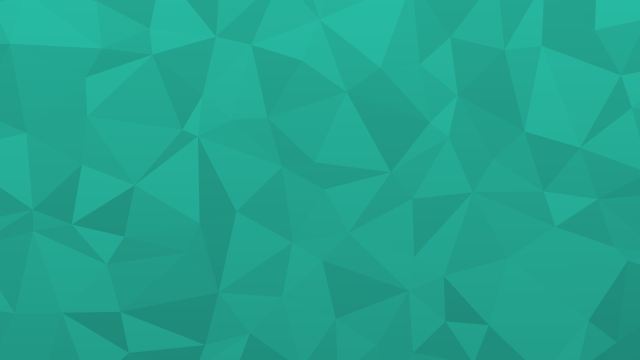
Reproduce this background procedurally as a Shadertoy shader.

```glsl
// Low-poly background: irregular teal triangles, bright at the top and darker below

vec2 hash22(vec2 p) {
    vec3 q = fract(p.xyx * vec3(0.1031, 0.1030, 0.0973));
    q += dot(q, q.yzx + 33.33);
    return fract((q.xx + q.yz) * q.zy);
}

float cross2(vec2 a, vec2 b) {
    return a.x * b.y - a.y * b.x;
}

// Lattice point moved at random within its own cell
vec2 meshVertex(vec2 id) {
    return id + 0.88 * (hash22(id + 57.0) - 0.5);
}

// Signed distance to the line a-b, positive on its left
float edgeDistance(vec2 p, vec2 a, vec2 b) {
    return cross2(b - a, p - a) / length(b - a);
}

// Antialiased coverage of a counter-clockwise triangle
float triangleCoverage(vec2 p, vec2 a, vec2 b, vec2 c, float pixel) {
    float d = min(edgeDistance(p, a, b), min(edgeDistance(p, b, c), edgeDistance(p, c, a)));
    return clamp(d / pixel + 0.5, 0.0, 1.0);
}

void mainImage(out vec4 fragColor, in vec2 fragCoord) {
    float density = 6.5;
    float pixel = density / iResolution.y;
    float height = fragCoord.y / iResolution.y;

    // Tilt the lattice so that its rows do not follow the canvas
    float tilt = 0.42;
    vec2 p = mat2(cos(tilt), sin(tilt), -sin(tilt), cos(tilt)) * fragCoord * pixel + 20.0;
    vec2 cell = floor(p);

    float shade = 0.0;
    float total = 0.0;
    for (int j = -1; j <= 1; j++) {
        for (int i = -1; i <= 1; i++) {
            vec2 id = cell + vec2(i, j);
            vec2 a = meshVertex(id);
            vec2 b = meshVertex(id + vec2(1, 0));
            vec2 c = meshVertex(id + vec2(1, 1));
            vec2 d = meshVertex(id + vec2(0, 1));

            // Delaunay split: the diagonal must face angles that sum to less than pi
            float sinSum = cross2(c - b, a - b) * dot(a - d, c - d)
                         + dot(c - b, a - b) * cross2(a - d, c - d);
            if (sinSum < 0.0) {
                vec2 first = a;
                a = b; b = c; c = d; d = first;
            }

            // Each half of the quad has its own flat shade
            vec2 tone = hash22(id + 143.0);
            vec2 cover = vec2(triangleCoverage(p, a, b, c, pixel),
                              triangleCoverage(p, a, c, d, pixel));
            shade += dot(cover, tone);
            total += cover.x + cover.y;
        }
    }
    shade /= max(total, 0.001);

    // Vertical light plus the facet shade
    float light = 0.275 + 0.44 * height + 0.44 * (shade - 0.5);
    vec3 color = mix(vec3(0.115, 0.52, 0.455), vec3(0.157, 0.75, 0.655), light);
    fragColor = vec4(color, 1.0);
}
```
